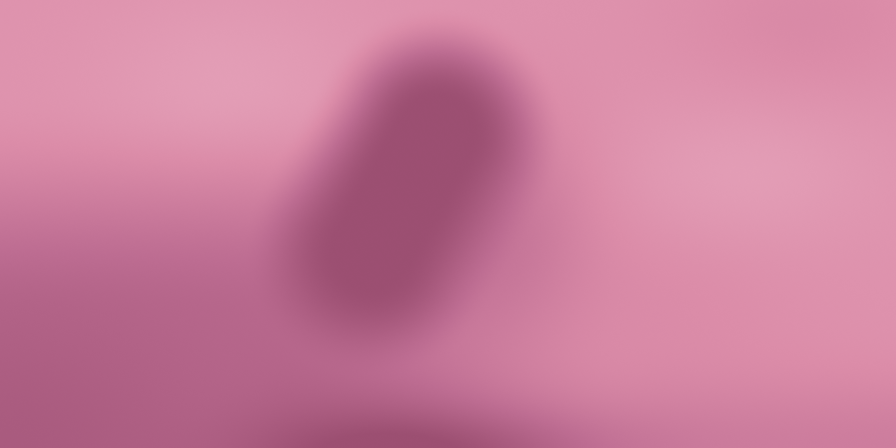
A Shadertoy shader for this background:

```glsl
const vec3 BLUSH = vec3(0.89, 0.62, 0.715);
const vec3 ROSE  = vec3(0.86, 0.55, 0.66);
const vec3 PLUM  = vec3(0.74, 0.425, 0.57);
const vec3 WINE  = vec3(0.61, 0.31, 0.445);

// Depth of tone at which the ramp reaches each colour
const float ROSE_STOP = 0.2;
const float PLUM_STOP = 0.58;

const float BASE_TONE = 0.13;
const float LEFT_SHADE = 0.5;
const float FLOOR_SHADE = 0.25;

// Dark capsule: axis ends, solid radius and faded radius
const vec2 CORE_TOP = vec2(0.975, 0.70);
const vec2 CORE_BOTTOM = vec2(0.83, 0.44);
const float CORE_RADIUS = 0.08;
const float FADE_RADIUS = 0.29;

const float GRAIN = 0.004;

float hash(vec2 p) {
    return fract(sin(dot(p, vec2(12.9898, 78.233))) * 43758.5453);
}

float glow(vec2 p, vec2 center, vec2 radii) {
    vec2 d = (p - center) / radii;
    return exp(-dot(d, d));
}

float segmentDistance(vec2 p, vec2 a, vec2 b) {
    vec2 pa = p - a, ba = b - a;
    return length(pa - ba * clamp(dot(pa, ba) / dot(ba, ba), 0.0, 1.0));
}

// Falls from 1 to 0 as x goes from near to far
float fade(float near, float far, float x) {
    return 1.0 - smoothstep(near, far, x);
}

vec3 toneRamp(float tone) {
    vec3 color = mix(BLUSH, ROSE, clamp(tone / ROSE_STOP, 0.0, 1.0));
    color = mix(color, PLUM, clamp((tone - ROSE_STOP) / (PLUM_STOP - ROSE_STOP), 0.0, 1.0));
    return mix(color, WINE, clamp((tone - PLUM_STOP) / (1.0 - PLUM_STOP), 0.0, 1.0));
}

float backgroundTone(vec2 p) {
    float tone = BASE_TONE;

    // Broad shade over the lower left and along the floor
    tone += LEFT_SHADE * fade(0.3, 0.8, p.y) * fade(0.6, 1.4, p.x);
    tone += FLOOR_SHADE * exp(-p.y * p.y / 0.025) * smoothstep(0.4, 1.0, p.x);
    tone += 0.20 * glow(p, vec2(0.0), vec2(0.5, 0.35));
    tone += 0.40 * glow(p, vec2(0.98, -0.02), vec2(0.38, 0.10));

    // Rose patches
    tone += 0.10 * glow(p, vec2(1.80, 0.95), vec2(0.30, 0.17));
    tone += 0.08 * glow(p, vec2(1.45, 0.33), vec2(0.35, 0.20));

    // Pale patches
    tone -= 0.12 * glow(p, vec2(0.52, 0.82), vec2(0.30, 0.20));
    tone -= 0.12 * glow(p, vec2(1.67, 0.61), vec2(0.30, 0.16));

    // Soft halo to the right of the capsule
    return tone + 0.25 * glow(p, vec2(1.13, 0.53), vec2(0.20, 0.25));
}

void mainImage(out vec4 fragColor, in vec2 fragCoord) {
    vec2 p = fragCoord / iResolution.xy * vec2(2.0, 1.0);

    float d = segmentDistance(p, CORE_TOP, CORE_BOTTOM);
    float core = fade(CORE_RADIUS, FADE_RADIUS, d);
    float tone = mix(backgroundTone(p), 1.0, core);

    // Fine grain hides banding
    vec3 color = toneRamp(tone) + GRAIN * (hash(fragCoord) - 0.5);
    fragColor = vec4(color, 1.0);
}
```
